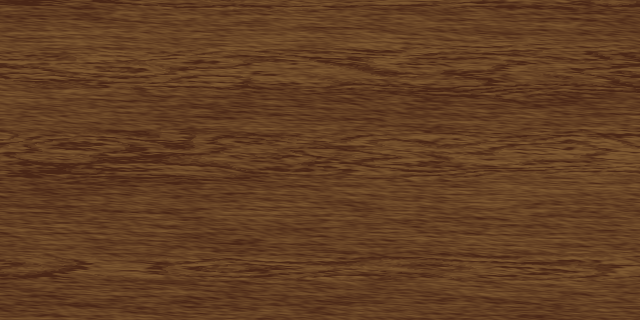
This texture is drawn by a WebGL 2 fragment shader. Its source:

```glsl
#version 300 es
precision highp float;

uniform vec2 u_resolution;
out vec4 fragColor;

// Palette
const vec3 DARK_WOOD  = vec3(0.285, 0.148, 0.088);
const vec3 MID_WOOD   = vec3(0.390, 0.250, 0.139);
const vec3 LIGHT_WOOD = vec3(0.485, 0.342, 0.188);

// Figured bands: centre height, half width
const int BAND_COUNT = 4;
const vec2 BANDS[BAND_COUNT] = vec2[](
    vec2(0.165, 0.032), vec2(0.515, 0.066), vec2(0.780, 0.063), vec2(0.995, 0.018));

const float RING_DENSITY  = 50.0;  // growth rings per canvas height
const float RING_SWIRL    = 3.6;   // how far rings bend into islands
const float RING_FRAY     = 0.50;  // roughness of ring edges
const float RING_CONTRAST = 0.52;
const float FIBRE_CONTRAST = 0.48;
const float PORE_CONTRAST  = 0.52;
const float VEIN_CONTRAST  = 0.10;
const float STREAK_CONTRAST = 0.28;
const float GRAIN_SKEW = 0.62;     // staggers neighbouring rows of grain
const float BASE_TONE = 0.54;
const float TAU = 6.2831853;

float hash(ivec2 cell) {
    uvec2 q = uvec2(cell) * uvec2(1597334673u, 3812015801u);
    uint h = (q.x ^ q.y) * 1597334673u;
    h ^= h >> 15;
    h *= 2246822519u;
    h ^= h >> 13;
    return float(h >> 8) / 16777216.0;
}

float cornerSlope(ivec2 cell, vec2 offset) {
    float angle = TAU * hash(cell);
    return dot(vec2(cos(angle), sin(angle)), offset);
}

float gradientNoise(vec2 p) {
    ivec2 i = ivec2(floor(p));
    vec2 f = fract(p);
    vec2 u = f * f * f * (f * (f * 6.0 - 15.0) + 10.0);
    float low = mix(cornerSlope(i, f),
                    cornerSlope(i + ivec2(1, 0), f - vec2(1.0, 0.0)), u.x);
    float high = mix(cornerSlope(i + ivec2(0, 1), f - vec2(0.0, 1.0)),
                     cornerSlope(i + ivec2(1, 1), f - vec2(1.0, 1.0)), u.x);
    return mix(low, high, u.y);
}

// Stretched noise whose rows are staggered along the grain
float grain(vec2 p, vec2 frequency, float seed) {
    vec2 q = p * frequency;
    q.x += GRAIN_SKEW * q.y;
    return gradientNoise(q + seed);
}

// Tone change from one band of arched growth rings
float bandFigure(vec2 p, vec2 band, float seed, float fray) {
    float wander = 0.014 * gradientNoise(vec2(p.x * 1.3, seed));
    float halfWidth = band.y * (1.0 + 0.5 * gradientNoise(vec2(p.x * 1.6, seed + 7.3)));
    float dy = p.y - band.x - wander;
    float edge = abs(dy) / halfWidth;

    // Ring index: flat at the heart, steep towards the rim
    float swirl = gradientNoise(vec2(p.x * 2.0, p.y * 13.0) + seed)
                + 0.40 * grain(p, vec2(4.0, 30.0), seed * 1.7);
    float ring = RING_DENSITY * length(vec2(dy, 0.4 * halfWidth))
               + RING_SWIRL * sqrt(band.y / 0.066) * swirl;
    float fade = 1.0 - smoothstep(0.42, 0.9, fwidth(ring));

    // Lopsided wave: crisp on one flank, soft on the other
    float phase = TAU * (ring + RING_FRAY * fray);
    float wave = 0.5 + 0.5 * sin(phase + 0.7 * sin(phase));
    float lateWood = smoothstep(0.35, 0.9, wave);
    float mask = 1.0 - smoothstep(0.7, 1.6, edge);
    float heart = 0.10 * exp(-3.0 * edge * edge);
    return mask * (0.09 + heart - RING_CONTRAST * mix(0.4, lateWood, fade));
}

vec3 woodColour(float tone) {
    float t = clamp(tone, 0.0, 1.0) * 2.0;
    return t < 1.0 ? mix(DARK_WOOD, MID_WOOD, t) : mix(MID_WOOD, LIGHT_WOOD, t - 1.0);
}

void main() {
    vec2 p = gl_FragCoord.xy / u_resolution.y;

    // Slight waviness of the straight grain
    vec2 g = p;
    g.y += 0.006 * gradientNoise(p * vec2(2.5, 6.0) + 31.0);

    // Long fibres and short pores
    float fibre = 0.6 * grain(g, vec2(4.0, 75.0), 11.3)
                + grain(g, vec2(9.0, 121.0), 37.9);
    float pore = grain(g, vec2(34.0, 187.0), 71.7);

    // Faint long veins
    float vein = 1.0 - smoothstep(0.0, 0.2, abs(grain(g, vec2(1.6, 41.0), 23.9)));

    // Broad streaks
    float streak = 0.6 * grain(g, vec2(1.0, 26.0), 5.1)
                 + gradientNoise(g * vec2(0.5, 6.0) + 91.4);

    float tone = BASE_TONE + FIBRE_CONTRAST * fibre + PORE_CONTRAST * pore
               - VEIN_CONTRAST * vein + STREAK_CONTRAST * streak;

    for (int i = 0; i < BAND_COUNT; i++) {
        float seed = 17.37 * float(i + 1);
        tone += bandFigure(p, BANDS[i], seed, 0.5 * fibre + 0.6 * pore);
    }

    fragColor = vec4(woodColour(tone), 1.0);
}
```
